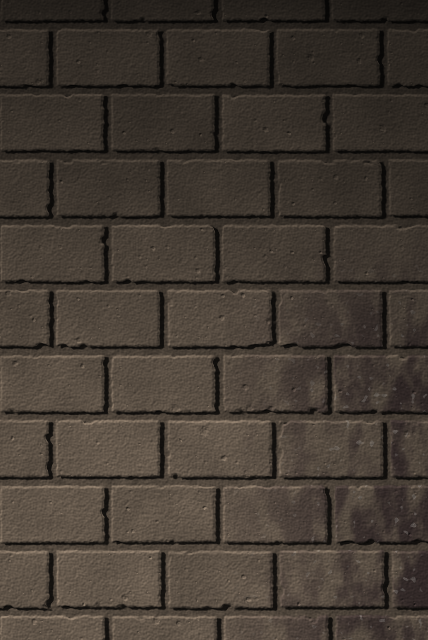
Write a Shadertoy shader that draws this texture.

```glsl
// Weathered brown brick wall in running bond, lit from the upper left and fading to dark at the top.

const float COURSES = 9.815;               // courses per canvas height; one course is the unit
const float BRICK_PITCH = 1.702;
const vec2 BRICK_HALF = vec2(0.793, 0.438);
const vec2 LIGHT_DIR = vec2(-0.55, 0.83);
const vec2 SHADOW_REACH = vec2(-0.068, 0.036);
const vec3 STONE = vec3(0.385, 0.338, 0.290);
const vec3 MORTAR = vec3(0.315, 0.276, 0.236);
const vec3 STAIN = vec3(0.205, 0.165, 0.163);
const vec3 LIME = vec3(0.58, 0.56, 0.54);

vec2 hash2(vec2 p) {
    vec3 q = fract(p.xyx * vec3(0.1031, 0.1030, 0.0973));
    q += dot(q, q.yzx + 33.33);
    return fract((q.xx + q.yz) * q.zy);
}

float cornerSlope(vec2 cell, vec2 offset) {
    return dot(hash2(cell) * 2.0 - 1.0, offset);
}

float gradientNoise(vec2 p) {
    vec2 i = floor(p), f = fract(p);
    vec2 w = f * f * f * (f * (f * 6.0 - 15.0) + 10.0);
    vec2 e = vec2(1.0, 0.0);
    float low = mix(cornerSlope(i, f), cornerSlope(i + e, f - e), w.x);
    float high = mix(cornerSlope(i + e.yx, f - e.yx), cornerSlope(i + 1.0, f - 1.0), w.x);
    return 1.4 * mix(low, high, w.y);
}

float fbm(vec2 p) {
    float sum = 0.0, amp = 0.6;
    for (int i = 0; i < 4; i++) {
        sum += amp * gradientNoise(p);
        p = p * 2.03 + 17.3;
        amp *= 0.5;
    }
    return sum;
}

// Brick index in xy, position from the brick centre in zw
vec4 brickCell(vec2 p) {
    float row = floor(p.y);
    float shift = mix(0.524, 0.026, mod(row, 2.0));
    float u = p.x / BRICK_PITCH + shift;
    return vec4(floor(u), row, (fract(u) - 0.5) * BRICK_PITCH, fract(p.y) - 0.5);
}

// Signed distance to the nearest brick, with worn and chipped edges
float brickDistance(vec2 p) {
    vec4 cell = brickCell(p);
    vec2 jitter = (hash2(cell.xy + 7.0) - 0.5) * vec2(0.018, 0.012);
    vec2 q = abs(cell.zw - jitter) - BRICK_HALF + 0.03;
    float d = length(max(q, 0.0)) + min(max(q.x, q.y), 0.0) - 0.03;
    float wobble = 0.014 * gradientNoise(p * 7.0) + 0.012 * gradientNoise(p * 19.0);
    float chip = 0.045 * smoothstep(0.25, 0.65, gradientNoise(p * 4.3 + 40.0));
    return d + wobble + chip;
}

// Depth of sparse pits and short gouges, one candidate per grid square
float pits(vec2 p, float size, float share) {
    vec2 id = floor(p / size);
    vec2 rnd = hash2(id + 91.0), spin = hash2(id + 23.0);
    vec2 q = p - (id + 0.3 + 0.4 * rnd) * size;
    float a = 6.283 * spin.x;
    q = mat2(cos(a), -sin(a), sin(a), cos(a)) * q * vec2(1.0, 1.0 + 1.5 * spin.y);
    float radius = size * mix(0.08, 0.24, rnd.y * rnd.y);
    float ragged = length(q) + 0.25 * radius * gradientNoise(p * 30.0);
    return step(spin.y, share) * smoothstep(radius, radius * 0.3, ragged);
}

float wallHeight(vec2 p) {
    float face = smoothstep(0.012, -0.04, brickDistance(p));
    float grain = 0.0065 * gradientNoise(p * 27.0) + 0.006 * gradientNoise(p * 13.0);
    float wear = 0.020 * pits(p, 0.36, 0.22) + 0.010 * pits(p + 5.0, 0.15, 0.14);
    return 0.026 * face + grain - wear * face;
}

// Brightness gained where the surface tilts to the light
float relief(vec2 p, float eps) {
    float h = wallHeight(p);
    vec2 slope = vec2(wallHeight(p + vec2(eps, 0.0)), wallHeight(p + vec2(0.0, eps))) - h;
    return clamp(-dot(slope, LIGHT_DIR) / eps, -1.1, 0.75);
}

vec3 brickColour(vec2 p, vec2 uv) {
    vec2 rnd = hash2(brickCell(p).xy + 3.0);
    vec3 colour = STONE * (0.95 + 0.10 * rnd.x + 0.16 * fbm(p * 1.6));
    float region = smoothstep(0.42, 0.95, uv.x) * smoothstep(0.68, 0.42, uv.y);
    float blotch = fbm(p * vec2(2.6, 1.3) + rnd * 9.0) + 0.35 * rnd.y;
    float stain = region * smoothstep(-0.12, 0.45, blotch);
    colour = mix(colour, STAIN, 0.9 * stain);
    float fleck = smoothstep(0.38, 0.62, gradientNoise(p * 11.0) + 0.3 * fbm(p * 2.0));
    return mix(colour, LIME, 0.4 * fleck * region);
}

float wallLight(vec2 uv) {
    float fade = mix(1.0, 0.5, smoothstep(0.2, 0.95, uv.y));
    fade *= mix(1.0, 0.72, smoothstep(0.93, 1.0, uv.y));
    return fade * mix(1.0, 0.86, smoothstep(0.55, 1.0, uv.x));
}

void mainImage(out vec4 fragColor, in vec2 fragCoord) {
    vec2 uv = fragCoord / iResolution.xy;
    float pixel = COURSES / iResolution.y;
    vec2 p = fragCoord * pixel - vec2(0.0, 0.4345);
    p.x /= mix(1.007, 0.994, uv.y);        // slight widening towards the foot

    float edge = max(pixel, 0.014);
    float brick = smoothstep(edge, -edge, brickDistance(p));
    float caster = smoothstep(edge, -edge, brickDistance(p + SHADOW_REACH));
    float shadow = caster * (1.0 - brick);

    vec3 colour = mix(MORTAR * (1.0 + 0.2 * fbm(p * 5.0)), brickColour(p, uv), brick);
    colour *= 1.0 + 0.62 * relief(p, 0.018);
    colour *= mix(1.0, 0.24, shadow);
    fragColor = vec4(colour * wallLight(uv), 1.0);
}
```
